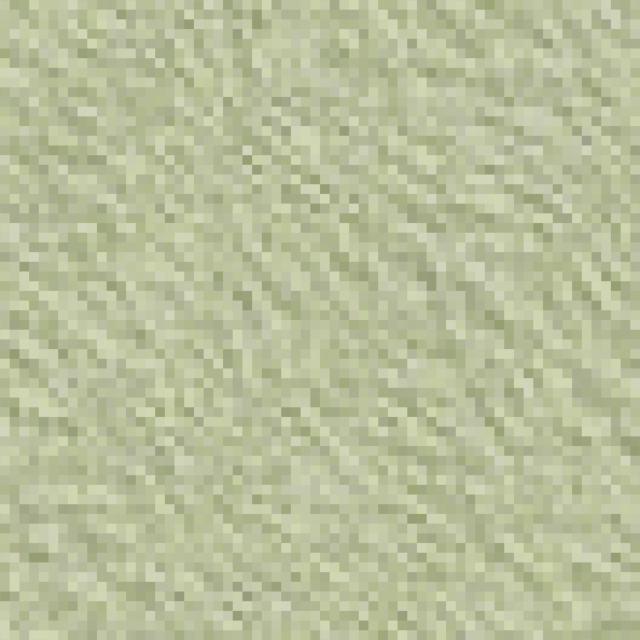
Give the GLSL for this texture, as a Shadertoy shader.

```glsl
float hash(vec2 p) {
    vec3 q = fract(p.xyx * vec3(0.1031, 0.1030, 0.0973));
    q += dot(q, q.yzx + 33.33);
    return fract((q.x + q.y) * q.z);
}

float valueNoise(vec2 p) {
    vec2 i = floor(p), f = fract(p);
    f = f * f * (3.0 - 2.0 * f);
    return mix(mix(hash(i), hash(i + vec2(1, 0)), f.x),
               mix(hash(i + vec2(0, 1)), hash(i + vec2(1, 1)), f.x), f.y);
}

// Noise minus its neighbours across the streak, leaving only narrow bands
float streakNoise(vec2 p) {
    vec2 side = vec2(0, 1);
    return valueNoise(p) - 0.5 * (valueNoise(p + side) + valueNoise(p - side));
}

// Colour of one square: narrow slanted streaks and single grains
vec3 cellColor(vec2 cell) {
    vec2 along = normalize(vec2(0.78, -0.63));
    vec2 across = vec2(-along.y, along.x);
    float bend = 6.0 * valueNoise(cell / 14.0 + 40.0);
    vec2 streakPos = vec2(dot(cell, along) / 2.8, (dot(cell, across) + bend) / 1.25);

    float streak = streakNoise(streakPos + 150.0);
    float grain = hash(cell + 311.0) - 0.5;
    float patches = valueNoise(cell / 5.0 + 70.0) - 0.5;
    float tone = 0.61 + 1.05 * streak + 0.55 * grain + 0.22 * patches;

    vec3 moss = vec3(0.61, 0.64, 0.49);
    vec3 paleSage = vec3(0.80, 0.82, 0.69);
    vec3 color = mix(moss, paleSage, clamp(tone, -0.12, 1.1));

    // Drift between yellowish and greyish green
    float tint = 0.03 * (valueNoise(cell / 3.0 + 210.0) - 0.5)
               + 0.04 * (hash(cell + 517.0) - 0.5);
    return color + tint * vec3(0.1, -0.15, 1.0);
}

void mainImage(out vec4 fragColor, in vec2 fragCoord) {
    float scale = 66.0 / min(iResolution.x, iResolution.y);
    vec2 grid = fragCoord * scale - 0.5;
    vec2 cell = floor(grid);

    // Soft borders between neighbouring squares
    float soft = clamp(0.6 * scale, 0.08, 0.5);
    vec2 blend = smoothstep(0.5 - soft, 0.5 + soft, fract(grid));
    vec3 lower = mix(cellColor(cell), cellColor(cell + vec2(1, 0)), blend.x);
    vec3 upper = mix(cellColor(cell + vec2(0, 1)), cellColor(cell + vec2(1, 1)), blend.x);
    fragColor = vec4(mix(lower, upper, blend.y), 1.0);
}
```
